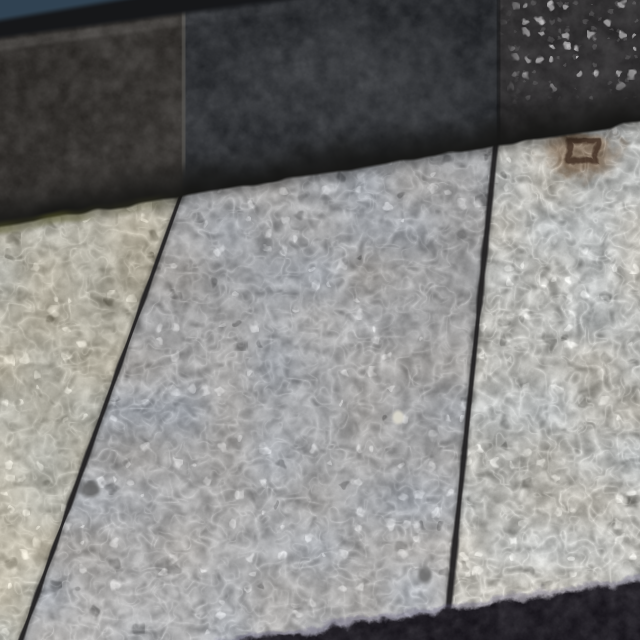
This texture is drawn by a WebGL 2 fragment shader. Its source:

```glsl
#version 300 es
precision highp float;
// Pale granite paving slabs with dark joints, below a dark stone wall and above a shaded kerb.
uniform vec2 u_resolution;
out vec4 fragColor;

float hash(vec2 p) {
    vec3 q = fract(vec3(p.xyx) * 0.1031);
    q += dot(q, q.yzx + 33.33);
    return fract((q.x + q.y) * q.z);
}

float noise(vec2 p) {
    vec2 i = floor(p), f = fract(p);
    f = f * f * (3.0 - 2.0 * f);
    return mix(mix(hash(i), hash(i + vec2(1, 0)), f.x),
               mix(hash(i + vec2(0, 1)), hash(i + vec2(1, 1)), f.x), f.y);
}

float fbm(vec2 p) {
    float sum = 0.0, amp = 0.5;
    for (int i = 0; i < 4; i++) {
        sum += amp * noise(p);
        p = mat2(1.6, 1.2, -1.2, 1.6) * p + 7.3;
        amp *= 0.5;
    }
    return sum / 0.9375;
}

// Curling light threads on warped noise, centred near zero
float threads(vec2 p) {
    vec2 warp = vec2(noise(p * 0.8 + 11.0), noise(p * 0.8 + 47.0)) - 0.5;
    float n = noise(p + 1.8 * warp);
    return 0.62 - abs(2.0 * n - 1.0) * 1.6;
}

// Soft round-edged dab, 1 inside and 0 outside
float dab(vec2 p, vec2 centre, vec2 radius) {
    return 1.0 - smoothstep(0.5, 1.2, length((p - centre) / radius));
}

// Soft line of half width w around signed distance d
float stroke(float d, float w) {
    return 1.0 - smoothstep(w * 0.4, w * 1.5, abs(d));
}

// Scattered chips: one jittered dot per cell
float chips(vec2 p, float density) {
    vec2 cell = floor(p);
    vec2 centre = 0.3 + 0.4 * vec2(hash(cell + 3.1), hash(cell + 8.7));
    float r = 0.15 + 0.2 * hash(cell + 5.5);
    vec2 wobble = 0.35 * (vec2(noise(p * 3.0), noise(p * 3.0 + 20.0)) - 0.5);
    float dotShape = 1.0 - smoothstep(r * 0.5, r * 1.3, length(fract(p) - centre + wobble));
    return dotShape * step(1.0 - density, hash(cell + 1.9));
}

vec3 paving(vec2 p, float leftJoint, float rightJoint) {
    vec3 warmSlab = vec3(0.69, 0.68, 0.635);
    vec3 greySlab = vec3(0.625, 0.628, 0.635);
    vec3 paleSlab = vec3(0.70, 0.70, 0.685);
    float onRight = smoothstep(-0.002, 0.002, rightJoint);
    vec3 col = mix(warmSlab, greySlab, smoothstep(-0.002, 0.002, leftJoint));
    col = mix(col, paleSlab, onRight);
    col += 0.04 * smoothstep(0.3, 0.0, p.y);

    // Granite grain
    float grain = 0.085 * threads(p * vec2(52.0, 60.0)) + 0.06 * threads(p * 87.0 + 31.0);
    grain += 0.20 * (fbm(p * 65.0) - 0.5) + 0.09 * (fbm(p * 9.0) - 0.5);
    col += grain * mix(0.95, 1.2, onRight);
    col += vec3(0.03, 0.005, -0.03) * (noise(p * 14.0) - 0.5);
    col += 0.13 * chips(p * 42.0, 0.16);
    col -= 0.14 * chips(p * 31.0 + 9.0, 0.08);

    // Single stains and a bright pebble
    col = mix(col, vec3(0.36), 0.75 * dab(p, vec2(0.141, 0.235), vec2(0.017, 0.014)));
    col = mix(col, vec3(0.37), 0.7 * dab(p, vec2(0.664, 0.102), vec2(0.012, 0.015)));
    col = mix(col, vec3(0.84, 0.83, 0.79), dab(p, vec2(0.622, 0.348), vec2(0.010, 0.012)));

    // Rust patch with a dark square mark
    float ragged = 0.035 * (fbm(p * 45.0) - 0.5);
    float rust = dab(p + ragged, vec2(0.905, 0.760), vec2(0.067, 0.043));
    col = mix(col, vec3(0.50, 0.42, 0.34) + grain, 0.8 * rust);
    vec2 q = abs(p - vec2(0.910, 0.764) + 0.4 * ragged) - vec2(0.022, 0.014);
    col = mix(col, vec3(0.22, 0.15, 0.11), 0.75 * stroke(max(q.x, q.y), 0.005));

    // Joints of uneven width
    float width = 0.0022 + 0.0025 * noise(p * 28.0);
    float joint = max(stroke(leftJoint, width), stroke(rightJoint, width * 1.25));
    float shade = max(stroke(leftJoint, 0.008), stroke(rightJoint, 0.008));
    return mix(col * (1.0 - 0.2 * shade), vec3(0.12, 0.115, 0.12), 0.92 * joint);
}

vec3 wall(vec2 p, float height) {
    vec3 col = mix(vec3(0.215, 0.205, 0.195), vec3(0.19, 0.198, 0.212), smoothstep(0.283, 0.289, p.x));
    col = mix(col, vec3(0.205, 0.20, 0.205), smoothstep(0.776, 0.783, p.x));
    col += 0.03 * dab(p, vec2(0.56, 0.87), vec2(0.22, 0.09));
    col += 0.13 * (fbm(p * 60.0) - 0.5) + 0.08 * (fbm(p * 11.0) - 0.5);
    float speckArea = smoothstep(0.77, 0.84, p.x) * smoothstep(0.82, 0.90, p.y);
    col += speckArea * (0.4 * chips(p * 48.0, 0.38) + 0.10 * chips(p * 75.0, 0.4));
    col = mix(col, vec3(0.37, 0.36, 0.34), 0.6 * stroke(p.x - 0.287, 0.003) * smoothstep(0.02, 0.06, height));
    col *= 1.0 - 0.3 * stroke(p.x - 0.779, 0.003);
    col = mix(vec3(0.085, 0.085, 0.08), col, smoothstep(0.0, 0.075, height + 0.015 * noise(p * 30.0)));

    // Sloping rim in the upper left corner
    float rim = p.y - 0.941 - 0.133 * p.x;
    col += 0.07 * stroke(rim + 0.012, 0.008) * smoothstep(0.6, 0.1, p.x);
    col = mix(col, vec3(0.085, 0.09, 0.10), smoothstep(-0.006, 0.006, rim));
    return mix(col, vec3(0.19, 0.26, 0.32), smoothstep(-0.005, 0.008, p.y - 0.967 - 0.17 * p.x));
}

void main() {
    vec2 p = gl_FragCoord.xy / u_resolution;
    float height = p.y - 0.646 - 0.163 * p.x + 0.006 * (noise(p * 40.0) - 0.5);
    vec3 col = paving(p, p.x - 0.0325 - 0.36 * p.y, p.x - 0.6956 - 0.102 * p.y);

    // Contact shadow and moss where the wall meets the slabs
    col *= 1.0 - 0.3 * smoothstep(-0.022, 0.0, height);
    float moss = stroke(height + 0.003, 0.010) * smoothstep(0.32, 0.1, p.x) * noise(p * 25.0);
    col = mix(col, wall(p, height), smoothstep(-0.003, 0.003, height));
    col = mix(col, vec3(0.36, 0.36, 0.17), 0.7 * moss);

    // Shaded kerb with a ragged edge
    float kerb = 0.15 * (p.x - 0.39) - p.y + 0.024 * (fbm(p * 50.0) - 0.5);
    vec3 kerbColor = vec3(0.14, 0.13, 0.155) + 0.14 * (fbm(p * 70.0) - 0.5);
    col = mix(col, vec3(0.36, 0.34, 0.46), 0.4 * stroke(kerb, 0.009));
    col = mix(col, kerbColor, smoothstep(-0.004, 0.006, kerb));
    fragColor = vec4(clamp(col, 0.0, 1.0), 1.0);
}
```
